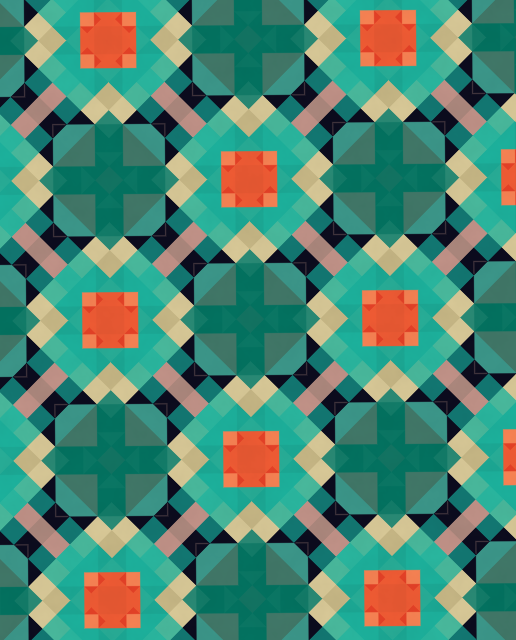
This pattern is drawn by a Shadertoy shader. Its source:

```glsl
// Geometric quilt: green octagons and teal diamonds alternate on a checkerboard,
// joined by cream chevrons and pink bars. Every cell is folded to one triangle,
// then patches are layered on with smooth half-plane masks.

const float UNIT = 0.021875;           // patch size relative to canvas height
const float CELL = 10.0;               // patches per checkerboard step
const vec2 OCTAGON_CENTER = vec2(0.391, 0.5013);
const float TILT = 0.0074;

const vec3 NAVY = vec3(0.045, 0.045, 0.115);
const vec3 PETROL = vec3(0.07, 0.46, 0.44);
const vec3 PINK = vec3(0.74, 0.56, 0.52);
const vec3 MAUVE = vec3(0.66, 0.52, 0.48);
const vec3 TEAL = vec3(0.11, 0.68, 0.60);
const vec3 AQUA = vec3(0.16, 0.70, 0.61);
const vec3 SAGE = vec3(0.28, 0.71, 0.60);
const vec3 CREAM = vec3(0.83, 0.77, 0.58);
const vec3 SAND = vec3(0.76, 0.70, 0.51);
const vec3 RED = vec3(0.88, 0.25, 0.15);
const vec3 ORANGE = vec3(0.92, 0.35, 0.20);
const vec3 APRICOT = vec3(0.95, 0.50, 0.32);
const vec3 MIST = vec3(0.23, 0.58, 0.53);
const vec3 MOSS = vec3(0.25, 0.46, 0.40);
const vec3 FOREST = vec3(0.01, 0.44, 0.37);
const vec3 TIP = vec3(0.16, 0.53, 0.45);

mat2 rotation(float a) {
    return mat2(cos(a), -sin(a), sin(a), cos(a));
}

// 1 where value < limit, softened over width w
float below(float value, float limit, float w) {
    return 1.0 - smoothstep(-w, w, value - limit);
}

float above(float value, float limit, float w) {
    return smoothstep(-w, w, value - limit);
}

// Folds the plane to x in 0..10: octagon centre at 0, diamond centre at 10
vec2 foldCell(vec2 p) {
    vec2 id = floor(p / CELL + 0.5);
    vec2 q = abs(p - id * CELL);
    q = vec2(max(q.x, q.y), min(q.x, q.y));
    if (mod(id.x + id.y, 2.0) > 0.5) q.x = CELL - q.x;
    return q;
}

// Dark lattice with pink bars; along and across follow the bar
vec3 latticePatches(vec2 g, float along, float across, float w) {
    vec3 col = mix(PETROL, NAVY, max(below(along, 1.0, w), above(across, 3.0, w)));
    float mark = below(abs(g.x - 4.0), 0.04, w) * below(along, 0.9, w);
    col = mix(col, MAUVE, 0.35 * mark);
    vec3 bar = mix(PINK, MAUVE, below(along, 1.0, w));
    return mix(col, bar, below(across, 1.0, w));
}

// Teal diamond; s and d are the sum and difference of distances from its centre
vec3 diamondPatches(vec2 o, float s, float d, float w) {
    vec3 col = mix(AQUA, TEAL, above(s, 3.0, w));
    vec3 rim = mix(AQUA, SAGE, above(d, 1.0, w));
    col = mix(col, rim, above(s, 5.0, w));
    col *= 1.0 - 0.05 * below(o.y, 1.0, w);

    // cream chevron with a darker point
    vec3 chevron = mix(CREAM, SAND, below(max(s, d), 5.0, w));
    col = mix(col, chevron, above(min(s, d), 3.0, w));
    col = mix(col, TIP, above(min(s, d), 5.0, w));

    // warm central star
    vec3 star = mix(RED, ORANGE, max(below(s, 2.0, w), above(d, 1.0, w)));
    star = mix(star, APRICOT, above(o.y, 1.0, w));
    star = mix(star, ORANGE * 0.97, below(o.x, 1.0, w));
    return mix(col, star, below(o.x, 2.0, w));
}

// Octagon interior: misty corners, moss triangles and a forest cross
vec3 octagonPatches(vec2 g, float w) {
    float sum = g.x + g.y;
    vec3 col = mix(MIST, MOSS, below(sum, 5.0, w));
    vec3 cross = mix(FOREST, TIP, 0.4 * above(g.x - g.y, 3.0, w));
    cross = mix(cross, MOSS, 0.25 * below(sum, 1.0, w));
    cross = mix(cross, TIP, 0.2 * below(g.x, 2.0, w) * above(g.x - g.y, 1.0, w));
    return mix(col, cross, below(g.y, 1.0, w));
}

// Faint printed-cloth mottling from layered sines
float clothTone(vec2 p) {
    float tone = 0.0;
    float gain = 0.5;
    for (int i = 0; i < 4; i++) {
        tone += gain * sin(p.x + 1.7 * sin(p.y)) * sin(1.3 * p.y + sin(p.x));
        p = rotation(0.9) * p * 2.1 + 3.0;
        gain *= 0.6;
    }
    return tone;
}

void mainImage(out vec4 fragColor, in vec2 fragCoord) {
    vec2 p = rotation(TILT) * (fragCoord / iResolution.y - OCTAGON_CENTER) / UNIT;
    float w = 0.8 / (iResolution.y * UNIT);
    vec2 g = foldCell(p);
    vec2 o = vec2(CELL - g.x, g.y);
    float along = g.x - g.y;
    float across = o.x - o.y;

    vec3 col = latticePatches(g, along, across, w);
    col = mix(col, diamondPatches(o, o.x + o.y, across, w), above(along, 3.0, w));
    float octagon = below(g.x, 4.0, w) * above(across, 3.0, w);
    col = mix(col, octagonPatches(g, w), octagon);

    col *= 1.0 + 0.018 * clothTone(p * 0.9);
    fragColor = vec4(col, 1.0);
}
```
